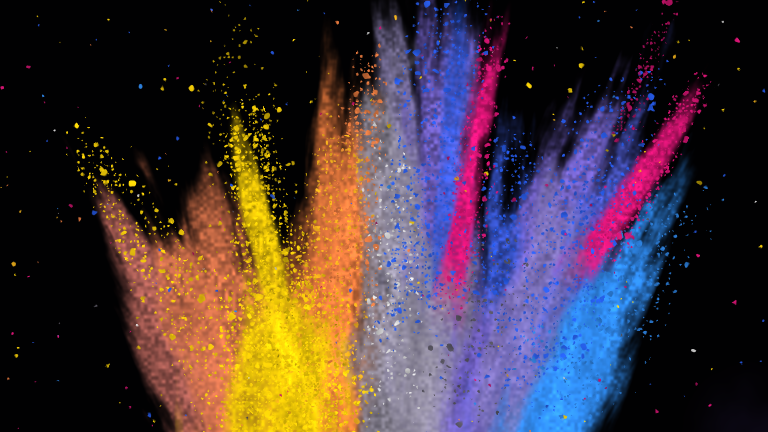
A WebGL 2 fragment shader for this background:

```glsl
#version 300 es
precision highp float;
// Bursting plumes of coloured powder with flying grains on black.
uniform vec2 u_resolution;
out vec4 fragColor;

#define BACKDROP vec3(0.004, 0.002, 0.006)
#define YELLOW vec3(1.0, 0.84, 0.03)
#define ORANGE vec3(0.93, 0.49, 0.25)
#define ROSE vec3(0.76, 0.42, 0.38)
#define GREY vec3(0.60, 0.58, 0.65)
#define VIOLET vec3(0.47, 0.40, 0.82)
#define BLUE vec3(0.15, 0.36, 0.93)
#define AZURE vec3(0.20, 0.58, 1.0)
#define MAGENTA vec3(0.86, 0.08, 0.46)
#define FRAY 1.25
#define STREAKS vec2(24.0, 5.5)

float hash(vec2 p) {
    vec3 q = fract(vec3(p.xyx) * 0.1031);
    q += dot(q, q.yzx + 33.33);
    return fract((q.x + q.y) * q.z);
}

float noise(vec2 p) {
    vec2 i = floor(p), f = fract(p);
    f = f * f * (3.0 - 2.0 * f);
    return mix(mix(hash(i), hash(i + vec2(1, 0)), f.x),
               mix(hash(i + vec2(0, 1)), hash(i + vec2(1, 1)), f.x), f.y);
}

float fbm(vec2 p) {
    float sum = 0.0, gain = 0.5;
    for (int i = 0; i < 4; i++) {
        sum += gain * noise(p);
        p = mat2(1.6, 1.1, -1.1, 1.6) * p + 7.3;
        gain *= 0.5;
    }
    return sum / 0.9375;
}

// Offset across the axis a-b, distance along it, and its length.
vec3 axis(vec2 p, vec2 a, vec2 b) {
    float len = length(b - a);
    vec2 dir = (b - a) / len;
    return vec3(dot(p - a, vec2(dir.y, -dir.x)), dot(p - a, dir), len);
}

// Tapered jet; w holds the half widths at base and tip, n frays the rim.
float jet(vec3 q, vec2 w, float n) {
    float t = q.y / q.z;
    float side = abs(q.x) / mix(w.x, w.y, clamp(t, 0.0, 1.0)) + (n - 0.5) * FRAY;
    float tip = t + (n - 0.5) * 0.5;
    return (1.0 - smoothstep(0.35, 1.0, side)) * (1.0 - smoothstep(0.78, 1.04, tip))
         * smoothstep(-0.12, 0.12, t);
}

void dust(inout vec3 col, vec2 p, vec2 a, vec2 b, vec2 w, vec3 tint, float amount) {
    vec3 q = axis(p, a, b);
    float n = fbm(q.xy * STREAKS + a * 37.0 + b * 19.0);
    float powder = noise(p * 120.0 + b * 50.0);
    float alpha = jet(q, w, n) * amount * (0.85 + 0.3 * powder);
    col = mix(col, tint * (0.56 + 0.6 * n + 0.26 * powder), clamp(alpha, 0.0, 1.0));
}

// Irregular grains, one per cell, kept where the cell hash is below density.
float grains(vec2 p, float cells, float seed, float density) {
    vec2 g = p * cells + seed * 17.0;
    g += 0.35 * (vec2(noise(g * 2.3), noise(g * 2.3 + 40.0)) - 0.5);
    vec2 id = floor(g);
    float size = mix(0.12, 0.36, pow(hash(id + 3.7), 2.0));
    vec2 centre = 0.38 + 0.24 * vec2(hash(id + 11.0), hash(id + 23.0));
    float blur = max(0.06, 0.8 * cells / u_resolution.y);
    float d = length(fract(g) - centre) - size;
    return (1.0 - smoothstep(-blur, blur, d)) * step(hash(id + seed), density);
}

// Three sizes of grain scattered around a jet.
void spray(inout vec3 col, vec2 p, vec2 a, vec2 b, vec2 w, vec3 tint, float amount) {
    float clump = noise(p * 16.0 + a * 30.0);
    float field = jet(axis(p, a, b), w, 0.5) * amount * (0.4 + 1.2 * clump);
    for (int i = 0; i < 3; i++) {
        float k = float(i);
        float cells = 45.0 * pow(1.6, k);
        float shade = 0.75 + 0.4 * noise(p * 45.0 + k * 9.0);
        col = mix(col, tint * shade, 0.92 * grains(p, cells, 3.0 * k + a.x + b.y, field));
    }
}

void main() {
    vec2 p = gl_FragCoord.xy / u_resolution.y;
    p.x += 0.5 * (16.0 / 9.0 - u_resolution.x / u_resolution.y);
    vec3 col = BACKDROP;

    // Faint smoke in the lower right corner
    col += vec3(0.07, 0.05, 0.13) * fbm(p * 9.0) * (1.0 - smoothstep(0.02, 0.19, distance(p, vec2(1.74, 0.0))));

    // Warm powder on the left
    dust(col, p, vec2(0.59, -0.15), vec2(0.21, 0.60), vec2(0.17, 0.025), ROSE, 0.85);
    dust(col, p, vec2(0.63, -0.15), vec2(0.33, 0.57), vec2(0.18, 0.04), mix(ROSE, ORANGE, 0.5), 0.9);
    dust(col, p, vec2(0.63, -0.15), vec2(0.48, 0.56), vec2(0.18, 0.08), mix(ROSE, ORANGE, 0.6), 0.9);
    dust(col, p, vec2(0.70, -0.15), vec2(0.78, 0.82), vec2(0.17, 0.035), ORANGE, 0.85);
    dust(col, p, vec2(0.74, -0.15), vec2(0.87, 0.88), vec2(0.16, 0.04), ORANGE, 0.9);

    // Cool powder on the right
    dust(col, p, vec2(1.12, -0.15), vec2(1.20, 0.67), vec2(0.15, 0.05), mix(BLUE, VIOLET, 0.3), 0.85);
    dust(col, p, vec2(1.05, -0.15), vec2(1.41, 0.82), vec2(0.17, 0.075), VIOLET, 0.95);
    dust(col, p, vec2(1.14, -0.15), vec2(1.48, 0.80), vec2(0.17, 0.035), mix(VIOLET, BLUE, 0.45), 0.85);
    dust(col, p, vec2(1.34, 0.36), vec2(1.62, 0.81), vec2(0.075, 0.024), MAGENTA, 0.95);
    dust(col, p, vec2(1.17, -0.18), vec2(1.54, 0.54), vec2(0.18, 0.035), AZURE, 0.95);
    dust(col, p, vec2(1.08, -0.15), vec2(1.32, 0.60), vec2(0.13, 0.07), mix(VIOLET, GREY, 0.45), 0.75);
    dust(col, p, vec2(1.20, -0.2), vec2(1.40, 0.38), vec2(0.15, 0.06), AZURE, 0.85);

    // Central columns
    dust(col, p, vec2(0.99, -0.15), vec2(0.91, 0.94), vec2(0.12, 0.05), mix(GREY, VIOLET, 0.35), 0.85);
    dust(col, p, vec2(0.99, -0.15), vec2(1.04, 0.99), vec2(0.13, 0.08), VIOLET, 0.9);
    dust(col, p, vec2(1.02, 0.25), vec2(1.065, 0.98), vec2(0.05, 0.03), BLUE, 0.55);
    dust(col, p, vec2(1.04, 0.28), vec2(1.14, 0.93), vec2(0.06, 0.03), MAGENTA, 0.95);
    dust(col, p, vec2(0.93, -0.15), vec2(0.89, 0.83), vec2(0.14, 0.065), GREY, 0.85);
    dust(col, p, vec2(0.96, -0.2), vec2(1.03, 0.46), vec2(0.14, 0.08), GREY * 0.92, 0.7);

    // Yellow core and its glowing foot
    dust(col, p, vec2(0.66, -0.25), vec2(0.66, 0.30), vec2(0.22, 0.17), YELLOW, 0.9);
    dust(col, p, vec2(0.72, -0.05), vec2(0.55, 0.71), vec2(0.08, 0.04), YELLOW, 0.85);

    // Flying grains
    spray(col, p, vec2(0.69, -0.1), vec2(0.66, 0.40), vec2(0.22, 0.17), YELLOW, 0.5);
    spray(col, p, vec2(0.72, 0.0), vec2(0.54, 0.80), vec2(0.12, 0.07), YELLOW, 0.55);
    spray(col, p, vec2(0.61, 0.04), vec2(0.16, 0.72), vec2(0.16, 0.05), YELLOW, 0.3);
    spray(col, p, vec2(0.74, 0.05), vec2(0.80, 0.75), vec2(0.13, 0.07), mix(YELLOW, ORANGE, 0.35), 0.35);
    spray(col, p, vec2(0.68, 0.2), vec2(0.50, 1.00), vec2(0.20, 0.10), YELLOW * 0.75, 0.08);
    spray(col, p, vec2(0.80, 0.3), vec2(0.86, 0.92), vec2(0.09, 0.05), ORANGE, 0.35);
    spray(col, p, vec2(0.91, 0.08), vec2(0.91, 0.74), vec2(0.09, 0.06), vec3(0.88), 0.14);
    spray(col, p, vec2(1.05, 0.05), vec2(1.18, 0.46), vec2(0.14, 0.08), GREY * 0.55, 0.13);
    spray(col, p, vec2(0.95, 0.25), vec2(1.05, 1.05), vec2(0.10, 0.13), BLUE, 0.25);
    spray(col, p, vec2(1.10, 0.3), vec2(1.22, 0.72), vec2(0.09, 0.07), BLUE, 0.28);
    spray(col, p, vec2(1.22, 0.1), vec2(1.47, 0.88), vec2(0.16, 0.12), BLUE, 0.22);
    spray(col, p, vec2(1.30, 0.1), vec2(1.62, 0.58), vec2(0.17, 0.10), AZURE * 0.85, 0.18);
    spray(col, p, vec2(1.06, 0.35), vec2(1.15, 0.98), vec2(0.06, 0.05), MAGENTA, 0.35);
    spray(col, p, vec2(1.40, 0.42), vec2(1.64, 0.84), vec2(0.07, 0.04), MAGENTA, 0.4);
    spray(col, p, vec2(1.44, 0.68), vec2(1.56, 1.02), vec2(0.04, 0.03), MAGENTA * 0.8, 0.3);

    fragColor = vec4(clamp(col, 0.0, 1.0), 1.0);
}
```
